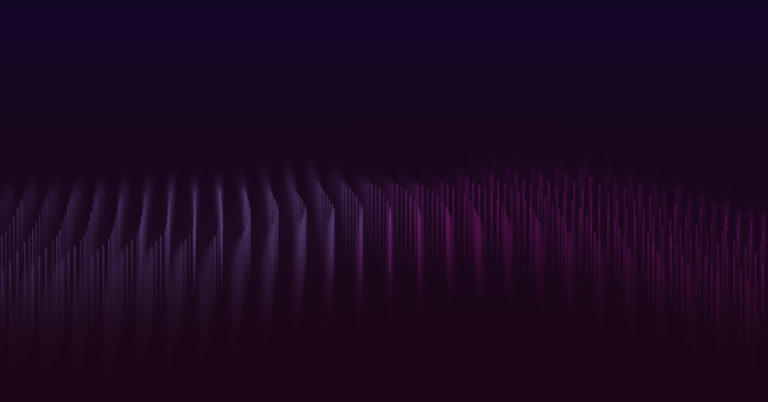
Write a Shadertoy shader that draws this background.

```glsl
// A dim field of thin light streaks hanging from a rolling surface.
// Rows of streaks recede in perspective; rows off the focal depth blur.
// Lavender on the left turns to magenta on the right, over a dusk gradient.

#define ROWS 16
#define VANISH_X 0.508
#define NEAR_SPACING 0.0410
#define FAR_SPACING 0.0300
#define ROW_DRIFT 0.076
#define FOCUS 0.50
#define SHARP_WIDTH 0.0011
#define BLUR_WIDTH 0.0054
#define STREAK_GAIN 0.66
#define LAVENDER vec3(0.36, 0.32, 0.53)
#define MAGENTA vec3(0.47, 0.08, 0.40)

vec2 hashGradient(vec2 cell) {
    float a = fract(sin(dot(cell, vec2(127.1, 311.7))) * 43758.5) * 6.2832;
    return vec2(cos(a), sin(a));
}

float gradientNoise(vec2 p) {
    vec2 i = floor(p), f = fract(p);
    vec2 w = f * f * f * (f * (f * 6.0 - 15.0) + 10.0);
    vec2 e = vec2(0.0, 1.0);
    float low = mix(dot(hashGradient(i), f),
                    dot(hashGradient(i + e.yx), f - e.yx), w.x);
    float high = mix(dot(hashGradient(i + e.xy), f - e.xy),
                     dot(hashGradient(i + e.yy), f - e.yy), w.x);
    return mix(low, high, w.y);
}

float bell(float x, float centre, float width) {
    float d = (x - centre) / width;
    return exp(-d * d);
}

// Height of the rolling surface; depth runs from 0 (near) to 1 (far)
float surfaceHeight(float x, float depth) {
    float base = mix(0.24, 0.53, pow(depth, 0.8));
    float crest = mix(0.16, 0.06, depth) * bell(x, 0.54, 0.35);
    float dip = 0.025 * depth * bell(x, 0.52, 0.08);
    float farRise = 0.04 * depth * depth * bell(x, 0.75, 0.15);
    float ripple = 0.025 * gradientNoise(vec2(x * 9.0, depth * 3.0));
    float slope = 0.04 * smoothstep(0.75, 1.0, x);
    return base + crest - dip + farRise + ripple - slope;
}

vec3 backdrop(vec2 uv) {
    vec3 ground = vec3(0.108, 0.026, 0.088);
    vec3 middle = vec3(0.094, 0.027, 0.108);
    vec3 sky = vec3(0.076, 0.026, 0.152);
    vec3 color = mix(ground, middle, smoothstep(0.0, 0.6, uv.y));
    return mix(color, sky, smoothstep(0.60, 1.03, uv.y));
}

// Light of the streak nearest to uv in one row
float streakRow(vec2 uv, float depth, vec2 pixel) {
    float blur = smoothstep(0.20, 0.44, abs(depth - FOCUS));
    float farness = step(FOCUS, depth);

    // Perspective columns; the farther rows drift sideways
    float spacing = mix(NEAR_SPACING, FAR_SPACING, depth);
    float origin = VANISH_X - ROW_DRIFT * max(depth - 0.42, 0.0);
    float x = origin + round((uv.x - origin) / spacing) * spacing;

    // Horizontal profile, widened to at least a pixel
    float width = mix(SHARP_WIDTH, BLUR_WIDTH, blur);
    float smoothWidth = length(vec2(width, 0.35 * pixel.x));
    float line = bell(uv.x, x, smoothWidth) * width / smoothWidth;

    // Bright head, fading tail
    float drop = surfaceHeight(x, depth) - uv.y;
    float soft = max(pixel.y, 0.035 * blur);
    float tailLength = mix(0.20, mix(0.27, 0.12, farness), blur);
    float tail = pow(clamp(1.0 - drop / tailLength, 0.0, 1.0), 1.5);
    float head = smoothstep(-soft, soft, drop);

    // Near blurred rows only show on the left; far ones dim in the centre
    float nearLight = 0.16 * (1.0 - smoothstep(0.36, 0.66, x));
    float farLight = 0.17 - 0.10 * smoothstep(0.35, 0.55, x);
    float sharpLight = mix(0.60, 1.0, bell(x, 0.45, 0.36));
    float light = mix(sharpLight, mix(nearLight, farLight, farness), blur);
    light *= 1.0 + 0.9 * gradientNoise(vec2(x * 31.0, depth * 11.0 + 4.0));
    return line * tail * head * light;
}

void mainImage(out vec4 fragColor, in vec2 fragCoord) {
    vec2 uv = fragCoord / iResolution.xy;
    vec2 pixel = 1.0 / iResolution.xy;
    vec3 color = backdrop(uv);

    // Hue turns with x, and earlier in the low tails
    float turn = uv.x + 0.55 * max(0.42 - uv.y, 0.0);
    vec3 tint = mix(LAVENDER, MAGENTA, smoothstep(0.38, 0.63, turn));

    // Soft haze hugging the surface
    float ridge = surfaceHeight(uv.x, FOCUS) - 0.06;
    color += 0.035 * tint * bell(uv.y, ridge, 0.11);

    // Accumulate all rows
    float light = 0.0;
    for (int i = 0; i < ROWS; i++) {
        light += streakRow(uv, float(i) / float(ROWS - 1), pixel);
    }
    color += tint * STREAK_GAIN * light / (1.0 + 0.7 * light);

    fragColor = vec4(color, 1.0);
}
```
